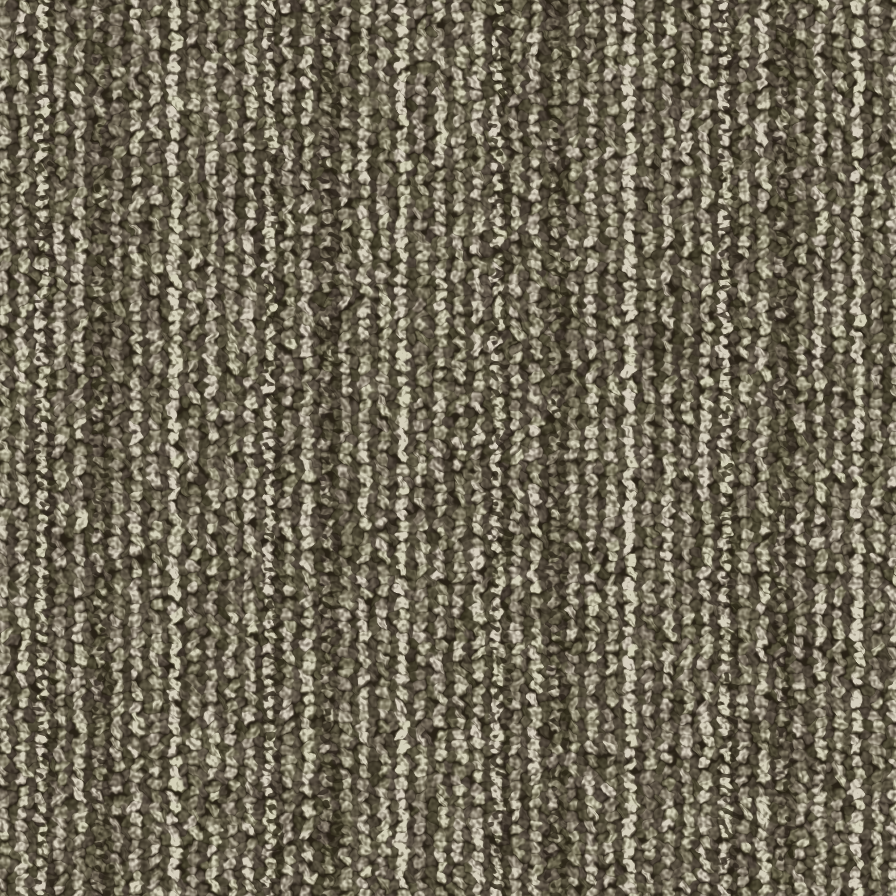
This texture is drawn by a WebGL 1 fragment shader. Its source:

```glsl
precision highp float;
// Loop-pile carpet: vertical rows of pale yarn loops, split by dark brown strands, in a repeating stripe order.

uniform vec2 u_resolution;

const float COLUMNS = 47.2;        // pale yarn columns across the canvas
const float ROWS = 80.0;           // loops down the canvas
const float PHASE = 0.13;          // sideways shift, in half columns
const float STRIPE_REPEAT = 12.0;  // columns in one stripe repeat
// Lightness of the twelve columns in a repeat
const vec4 TONES_A = vec4(0.60, 0.69, 0.82, 0.60);
const vec4 TONES_B = vec4(0.68, 0.50, 0.56, 0.67);
const vec4 TONES_C = vec4(0.61, 0.85, 0.55, 0.65);
const float DARK_TONE = 0.24;      // lightness of the strands between
const vec2 PALE_SIZE = vec2(0.84, 0.66);
const vec2 DARK_SIZE = vec2(0.70, 0.66);
const float DARK_SINK = 0.20;      // how far the dark strands lie below
const vec2 JITTER = vec2(0.55, 0.50);
const float TILT = 1.3;
const float WOBBLE = 0.35;
const vec2 FRAY = vec2(0.42, 0.30);
const float EDGE_SHARPNESS = 10.0;
const float FIBRE_STRENGTH = 0.50;
const float LOOP_VARIATION = 0.32;
const float STREAK_STRENGTH = 0.08;
const float FLECK_DEPTH = 0.75;
const vec3 SHADOW = vec3(0.155, 0.130, 0.085);
const vec3 MIDDLE = vec3(0.47, 0.44, 0.36);
const vec3 LIGHT = vec3(0.84, 0.82, 0.74);
const vec3 OLIVE_TINT = vec3(-0.006, 0.004, -0.016);

vec2 hash2(vec2 p) {
  vec3 q = fract(p.xyx * vec3(0.1031, 0.1030, 0.0973));
  q += dot(q, q.yzx + 33.33);
  return fract((q.xx + q.yz) * q.zy);
}

float cornerSlope(vec2 cell, vec2 offset) {
  float angle = 6.28318 * hash2(cell).x;
  return dot(vec2(cos(angle), sin(angle)), offset);
}

float gradientNoise(vec2 p) {
  vec2 i = floor(p);
  vec2 f = p - i;
  vec2 s = f * f * f * (f * (f * 6.0 - 15.0) + 10.0);
  vec2 e = vec2(1.0, 0.0);
  float low = mix(cornerSlope(i, f), cornerSlope(i + e, f - e), s.x);
  float high = mix(cornerSlope(i + e.yx, f - e.yx), cornerSlope(i + e.xx, f - e.xx), s.x);
  return mix(low, high, s.y);
}

// Lightness of a column from its place in the stripe repeat
float stripeTone(float place) {
  vec4 group = place < 3.5 ? TONES_A : (place < 7.5 ? TONES_B : TONES_C);
  vec4 pick = step(abs(vec4(0.0, 1.0, 2.0, 3.0) - mod(place, 4.0)), vec4(0.5));
  return dot(group, pick);
}

vec3 yarnColour(float tone) {
  vec3 lower = mix(SHADOW, MIDDLE, clamp(tone * 2.0, 0.0, 1.0));
  return mix(lower, LIGHT, clamp(tone * 2.0 - 1.0, 0.0, 1.0));
}

void main() {
  vec2 p = gl_FragCoord.xy / u_resolution;
  float fibreGrain = gradientNoise(p * vec2(215.0, 190.0) + 41.0);
  float fleckGrain = gradientNoise(p * vec2(90.0, 125.0) + vec2(-60.0, 60.0) * p.yx + 87.0);

  // Wandering columns and frayed loop outlines
  float u = p.x * COLUMNS * 2.0 + PHASE + WOBBLE * gradientNoise(p * vec2(30.0, 26.0));
  u += FRAY.x * gradientNoise(p * vec2(120.0, 130.0) + 9.0);
  float y = p.y * ROWS + FRAY.y * gradientNoise(p * vec2(140.0, 120.0) + 23.0);

  // Deep gap under the loops
  float weightSum = exp(-0.1 * EDGE_SHARPNESS);
  vec3 colourSum = SHADOW * weightSum;

  // Blend the nearby loops so that the highest one shows
  for (int i = -1; i <= 1; i++) {
    float strand = floor(u) + float(i);
    float isDark = mod(strand, 2.0);
    float place = mod(floor(strand * 0.5), STRIPE_REPEAT);
    float isFlecked = step(abs(abs(place - 3.5) - 1.5), 0.5);
    float v = y + hash2(vec2(strand, 7.0)).x;
    float streak = STREAK_STRENGTH * gradientNoise(vec2(strand * 0.73, p.y * 9.0));
    float baseTone = mix(stripeTone(place), DARK_TONE, isDark) + streak;
    float fleck = FLECK_DEPTH * isFlecked * smoothstep(0.02, 0.28, fleckGrain);

    for (int j = -1; j <= 1; j++) {
      float row = floor(v) + float(j);
      vec2 spot = hash2(vec2(strand, row) + 13.0);
      vec2 kind = hash2(vec2(strand, row) + 171.0);
      vec2 d = vec2(u - strand, v - row) - 0.5 - JITTER * (spot - 0.5);
      d.y += TILT * (kind.x - 0.45) * d.x;
      d /= mix(PALE_SIZE, DARK_SIZE, isDark) * (0.84 + 0.32 * kind.y);
      float height = 1.0 - dot(d, d) + 0.25 * fibreGrain;
      float weight = exp(EDGE_SHARPNESS * (max(height, -1.0) - DARK_SINK * isDark));

      // Yarn lightness, twisted fibres and rounded shading
      float tone = baseTone + LOOP_VARIATION * (spot.y - 0.5) * (1.0 - 0.5 * isDark);
      float twist = sin(6.0 * (d.y + (2.0 * kind.x - 0.7) * d.x) + 6.28318 * kind.y);
      tone *= (1.0 - fleck) * (1.0 + FIBRE_STRENGTH * (fibreGrain * 1.4 + 0.25 * twist));
      tone *= mix(0.24, 1.20, smoothstep(-0.1, 0.9, height));
      tone += 0.10 * d.y * (1.0 - 0.6 * isDark);
      vec3 colour = yarnColour(tone) + OLIVE_TINT * (2.0 * spot.x - 1.0);

      colourSum += colour * weight;
      weightSum += weight;
    }
  }
  gl_FragColor = vec4(clamp(colourSum / weightSum, 0.0, 1.0), 1.0);
}
```
